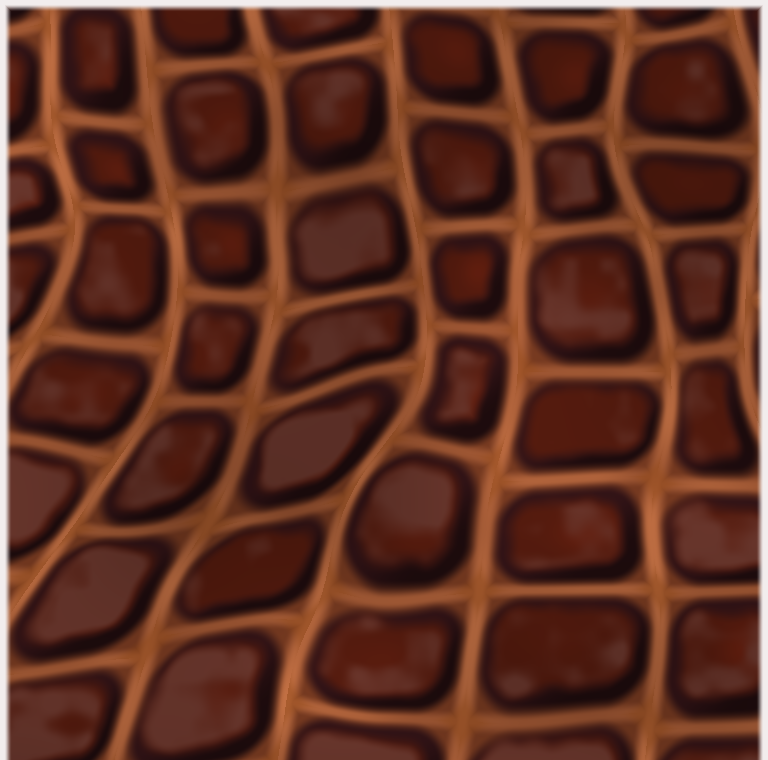
Give the GLSL for this texture, as a WebGL 2 fragment shader.

```glsl
#version 300 es
precision highp float;
// Embossed reptile leather: columns of rounded dark scales split by tan grooves.
// Column lines fan out and lean toward the bottom; each column has its own row
// edges, and every cell is shaded by its depth inside a rounded box.

#define TOP_WIDTH 0.150
#define BOTTOM_WIDTH 0.225
#define GROOVE vec2(0.0130, 0.0105)
#define ROUNDNESS 0.72
#define WARP 0.020
#define FRAME 0.0105
#define RIM vec3(0.180, 0.070, 0.080)
#define RED vec3(0.300, 0.095, 0.050)
#define SHEEN vec3(0.385, 0.205, 0.170)
#define BROWN vec3(0.420, 0.205, 0.115)
#define TAN vec3(0.680, 0.390, 0.235)

uniform vec2 u_resolution;
out vec4 fragColor;

float hash(vec2 p) {
    vec3 q = fract(p.xyx * vec3(0.1031, 0.1030, 0.0973));
    q += dot(q, q.yzx + 33.33);
    return fract((q.x + q.y) * q.z);
}

float noise(vec2 p) {
    vec2 i = floor(p), f = fract(p);
    f = f * f * (3.0 - 2.0 * f);
    return mix(mix(hash(i), hash(i + vec2(1, 0)), f.x),
               mix(hash(i + vec2(0, 1)), hash(i + vec2(1, 1)), f.x), f.y);
}

// Wavering line to the left of a column
float columnEdge(float i, float down) {
    return i + 0.30 * (noise(vec2(i * 7.0 + 40.0, down * 4.0 + 3.0)) - 0.5);
}

// Irregular line above a row
float rowEdge(float k, float column) {
    return k + 0.28 * (hash(vec2(k + 31.0, column + 57.0)) - 0.5);
}

float roundedBox(vec2 p, vec2 halfSize, float radius) {
    vec2 q = abs(p) - halfSize + radius;
    return length(max(q, 0.0)) + min(max(q.x, q.y), 0.0) - radius;
}

void main() {
    vec2 uv = gl_FragCoord.xy / u_resolution;
    vec2 pos = vec2(uv.x, 1.0 - uv.y);
    vec2 bend = vec2(noise(pos * 6.0 + 20.0), noise(pos * 6.0 + 71.0)) - 0.5;
    vec2 p = pos + 2.0 * WARP * bend;

    // Fanned column coordinate
    float spread = smoothstep(0.30, 1.10, p.y);
    float width = mix(TOP_WIDTH, BOTTOM_WIDTH, spread);
    float pivot = 0.645 + 0.04 * sin(p.y * 3.1) - 0.05 * spread;
    float u = (p.x - pivot) / width + 20.0;
    float col = floor(u);
    if (u < columnEdge(col, p.y)) col -= 1.0;
    else if (u > columnEdge(col + 1.0, p.y)) col += 1.0;
    vec2 sides = vec2(columnEdge(col, p.y), columnEdge(col + 1.0, p.y));
    float across = u - 0.5 * (sides.x + sides.y);

    // Rows with their own offset and tilt in each column
    float height = 1.0 / (7.5 - 2.0 * p.y);
    float tilt = 0.50 * (hash(vec2(col, 9.0)) - 0.6);
    float v = p.y * (7.5 - p.y) + hash(vec2(col, 4.0)) - tilt * across + 5.0;
    float row = floor(v);
    if (v < rowEdge(row, col)) row -= 1.0;
    else if (v > rowEdge(row + 1.0, col)) row += 1.0;
    vec2 ends = vec2(rowEdge(row, col), rowEdge(row + 1.0, col));

    // Distances inside the cell
    vec2 scale = vec2(width, height);
    vec2 local = vec2(across, v - 0.5 * (ends.x + ends.y)) * scale;
    vec2 cell = 0.5 * vec2(sides.y - sides.x, ends.y - ends.x) * scale;
    vec2 body = cell - GROOVE;
    float d = roundedBox(local, body, ROUNDNESS * min(body.x, body.y));
    vec2 gap = cell - abs(local);
    vec2 unit = local / body;
    float seed = hash(vec2(col + 13.0, row + 29.0));
    float seed2 = hash(vec2(col + 71.0, row + 3.0));

    // Scale: dark rim, deeper at lower right, red centre, sheen and a warm glow
    float patches = 0.65 * noise(pos * 21.0 + 5.0) + 0.35 * noise(pos * 43.0);
    float lit = -d - 0.006 * (unit.x + unit.y) + 0.014 * (patches - 0.5) - 0.008 * (seed2 - 0.4);
    float centre = smoothstep(0.008, 0.032, lit);
    float sheen = smoothstep(0.016, 0.034, lit - 0.005 * unit.x);
    float share = 0.32 + 0.42 * seed + 0.30 * (pos.y - 0.5);
    sheen *= smoothstep(0.42, 0.68, share + 0.5 * (patches - 0.5));
    float shadow = smoothstep(-0.2, 1.1, unit.x + unit.y) * (1.0 - centre);
    vec3 scaleColor = mix(RIM * (1.0 - 0.42 * shadow), RED, centre);
    scaleColor = mix(scaleColor, SHEEN, 0.9 * sheen);
    vec2 spot = unit - 0.5 * (vec2(seed2, seed) - 0.4);
    float glow = exp(-6.0 * dot(spot, spot)) * centre * (1.0 - sheen);
    scaleColor = mix(scaleColor, vec3(0.43, 0.13, 0.06), 0.5 * glow * seed2);

    // Groove: brown banks with a paler ridge, strongest along columns
    float wear = noise(pos * 13.0 + 60.0);
    float ridge = max(1.0 - smoothstep(0.002, 0.020, gap.x),
                      0.75 * (1.0 - smoothstep(0.001, 0.016, gap.y)));
    vec3 grooveColor = mix(BROWN, TAN, ridge * (0.60 + 0.50 * wear));
    grooveColor = mix(grooveColor, vec3(0.52, 0.26, 0.09), 0.5 * smoothstep(0.012, 0.028, d));

    // Soft edge, broad tone and a pale frame on three sides
    vec3 color = mix(scaleColor, grooveColor, smoothstep(-0.011, 0.008, d));
    color *= 0.88 + 0.24 * noise(pos * 4.5 + 33.0);
    float margin = min(1.0 - uv.y, min(uv.x, 1.0 - uv.x));
    float inside = smoothstep(FRAME - 0.005, FRAME + 0.005, margin);
    fragColor = vec4(mix(vec3(0.95, 0.93, 0.93), color, inside), 1.0);
}
```
